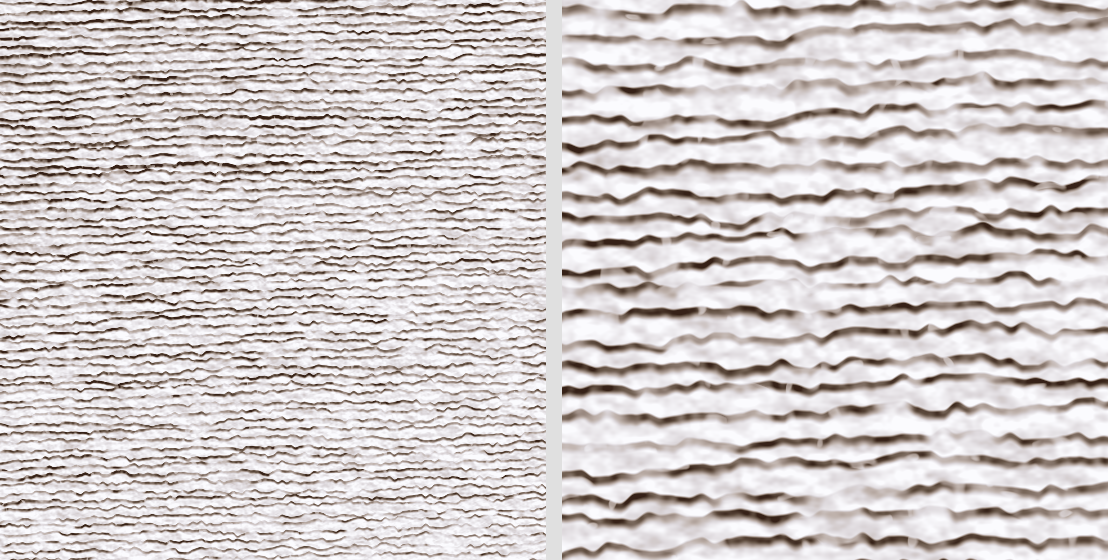
Left: the whole. Right: its middle third, enlarged.
This texture is drawn by a WebGL 2 fragment shader. Its source:

```glsl
#version 300 es
precision highp float;

#define ROWS 65.0
#define TILT 0.02
#define BEND 1.1
#define WOBBLE 0.42
#define RAGGED 0.36
#define LIP_WIDTH 0.13
#define CRACK_DEPTH 1.06
#define CHIP_COVER 0.7
#define RELIEF 0.46

uniform vec2 u_resolution;
out vec4 fragColor;

const vec3 TONES[6] = vec3[6](
    vec3(0.985, 0.985, 0.998), vec3(0.865, 0.845, 0.86), vec3(0.745, 0.695, 0.67),
    vec3(0.595, 0.53, 0.495), vec3(0.41, 0.34, 0.285), vec3(0.21, 0.13, 0.09));

float hash(vec2 p) {
    return fract(sin(dot(p, vec2(12.9898, 78.233))) * 43758.5453);
}

float noise(vec2 p) {
    vec2 i = floor(p), f = fract(p);
    f = f * f * (3.0 - 2.0 * f);
    return mix(mix(hash(i), hash(i + vec2(1, 0)), f.x),
               mix(hash(i + vec2(0, 1)), hash(i + vec2(1, 1)), f.x), f.y);
}

float fbm(vec2 p) {
    return 0.55 * noise(p) + 0.3 * noise(p * 2.1 + 7.3) + 0.15 * noise(p * 4.3 + 19.1);
}

// Noise along one row; each row and channel has its own sequence
float rowNoise(float x, float row, float channel) {
    return noise(vec2(x + 3.0 * channel, row * 7.0 + channel * 613.0));
}

// Exposed wood is strongest at the upper left
float exposure(vec2 p) {
    float patches = noise(p * vec2(2.5, 5.0) + 4.0) - 0.5;
    return clamp(0.52 + 0.46 * (p.y - 0.5) - 0.26 * (p.x - 0.5) + 0.12 * patches, 0.0, 1.0);
}

// Darkness of one groove: crisp upper lip, dark core, soft lower fade
float groove(float x, float v, float row, float bare, float pixel) {
    float rough = mix(1.6, 0.75, bare);
    float centre = row + 0.5 + 0.22 * (hash(vec2(row, 5.0)) - 0.5);
    centre += WOBBLE * (rowNoise(x * 9.0, row, 1.0) - 0.5);
    centre += RAGGED * rough * (rowNoise(x * 42.0, row, 2.0) - 0.5);
    centre += 0.7 * RAGGED * rough * (rowNoise(x * 125.0, row, 3.0) - 0.5);

    float stretch = rowNoise(x * 6.0, row, 4.0);
    float broken = rowNoise(x * 40.0, row, 5.0);
    float bold = smoothstep(0.78, 0.98, hash(vec2(row, 11.0)));
    float depth = CRACK_DEPTH * (0.56 + 0.38 * bare) * mix(0.72, 1.18, stretch);
    depth *= mix(0.2, 1.0, smoothstep(0.08, 0.5, broken + 0.2 * bare + 0.15 * bold));
    depth *= 0.82 + 0.36 * rowNoise(x * 90.0, row, 8.0) + 0.12 * bold;

    float core = 0.015 + 0.075 * bare * rowNoise(x * 24.0, row, 6.0) + 0.03 * bold * stretch;
    float fade = 0.24 + 0.42 * bare * rowNoise(x * 14.0, row, 7.0);
    float d = v - centre;
    float upper = 1.0 - smoothstep(core, core + max(LIP_WIDTH, pixel), d);
    float lower = smoothstep(-core - max(fade, pixel), -core, d);
    return depth * upper * lower;
}

void main() {
    vec2 p = gl_FragCoord.xy / u_resolution.y;
    float pixel = ROWS / u_resolution.y;
    float bare = exposure(p);

    // Slightly tilted and bent row coordinate
    float v = (p.y - TILT * p.x) * ROWS + BEND * (fbm(p * vec2(2.5, 5.0)) - 0.5);

    float wood = 0.0;
    for (float k = -1.0; k <= 1.0; k++) {
        wood = max(wood, groove(p.x, v, floor(v) + k, bare, pixel));
    }

    // Lumps and chips of paint bridging the grooves
    vec2 bent = p + 0.012 * vec2(noise(p * 60.0), noise(p * 60.0 + 23.0));
    float lumps = smoothstep(0.62, 0.82, noise(bent * vec2(36.0, 62.0) + 31.0));
    float chips = smoothstep(0.74, 0.9, noise(bent * vec2(105.0, 125.0) + 57.0));
    wood *= 1.0 - CHIP_COVER * max(lumps * (1.0 - 0.4 * bare), 0.7 * chips);

    // Raised paint lit from above
    vec2 q = p * vec2(60.0, 100.0);
    float slope = fbm(q + vec2(0.15, 0.45)) - fbm(q);
    float grain = noise(p * 230.0) - 0.5;
    float paint = 0.045 + 0.07 * bare * bare + RELIEF * slope + 0.09 * grain;
    paint += 0.1 * smoothstep(0.5, 0.8, fbm(p * vec2(24.0, 60.0) + 9.0));

    // Blend through the tones from white paint to deep shadow
    float dark = max(paint, 0.0) * (1.0 - 0.5 * wood) + wood * (1.0 + 0.3 * grain);
    float t = clamp(dark, 0.0, 0.999) * 5.0;
    int tone = int(t);
    fragColor = vec4(mix(TONES[tone], TONES[tone + 1], fract(t)), 1.0);
}
```
